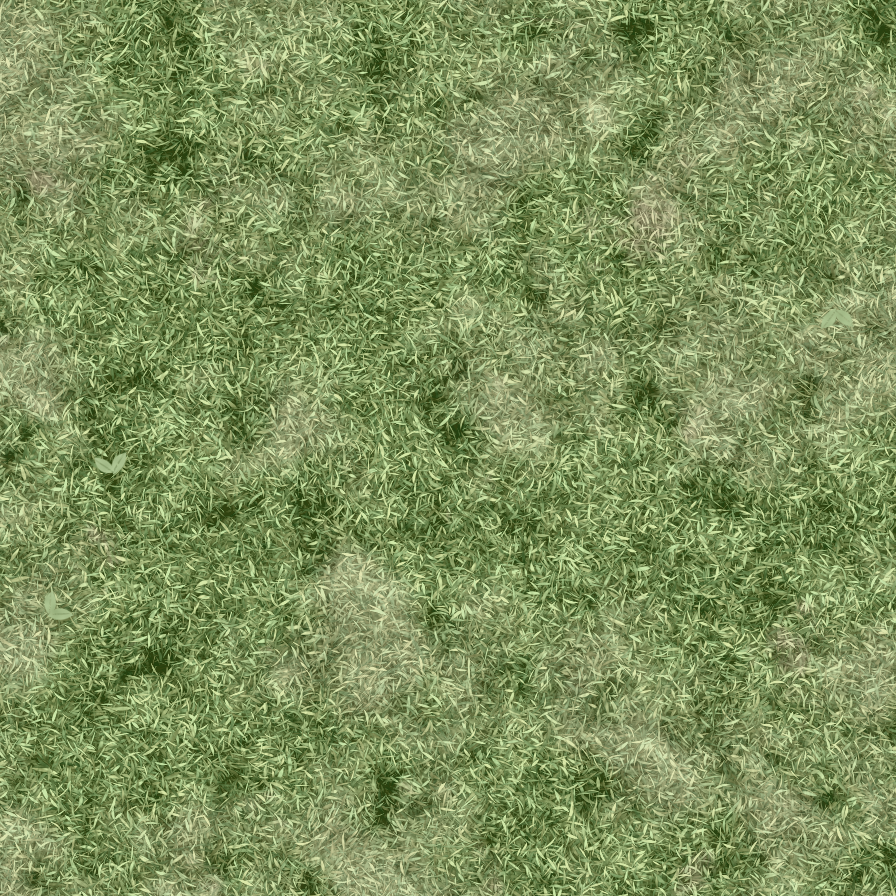
Give the GLSL for this texture, as a three.js fragment shader.

```glsl
varying vec2 vUv;

vec4 hash4(vec2 p) {
  vec4 q = vec4(dot(p, vec2(127.1, 311.7)), dot(p, vec2(269.5, 183.3)),
                dot(p, vec2(419.2, 371.9)), dot(p, vec2(94.7, 231.4)));
  return fract(sin(q) * 43758.55);
}

float gradientNoise(vec2 p) {
  vec2 i = floor(p), f = fract(p);
  vec2 s = f * f * f * (f * (f * 6.0 - 15.0) + 10.0);
  vec2 e = vec2(1.0, 0.0);
  float a = dot(hash4(i).xy * 2.0 - 1.0, f);
  float b = dot(hash4(i + e).xy * 2.0 - 1.0, f - e);
  float c = dot(hash4(i + e.yx).xy * 2.0 - 1.0, f - e.yx);
  float d = dot(hash4(i + 1.0).xy * 2.0 - 1.0, f - 1.0);
  return mix(mix(a, b, s.x), mix(c, d, s.x), s.y);
}

float fbm(vec2 p) {
  float sum = 0.0, amp = 1.0;
  for (int i = 0; i < 4; i++) {
    sum += amp * gradientNoise(p);
    p = p * 2.03 + 17.3;
    amp *= 0.55;
  }
  return sum;
}

mat2 rotate(float a) {
  float c = cos(a), s = sin(a);
  return mat2(c, s, -s, c);
}

// One layer of curved, tapered blades; tone and warmth are painted over
void paintBlades(vec2 uv, float layer, float flow, inout float tone, inout float warmth) {
  float height = layer / 11.0;
  vec2 p = rotate(layer * 1.3) * uv * mix(66.0, 98.0, fract(layer * 0.618)) + layer * 31.7;
  vec2 cell = floor(p);
  for (int y = -1; y <= 1; y++) {
    for (int x = -1; x <= 1; x++) {
      vec2 id = cell + vec2(float(x), float(y));
      vec4 h = hash4(id + layer * 7.0);
      vec4 k = hash4(id + layer * 3.0 + 91.0);
      float angle = flow + (h.z - 0.5) * 3.4 + layer * 1.3;
      vec2 q = rotate(-angle) * (p - id - 0.2 - 0.6 * h.xy);
      float along = q.x / mix(0.4, 0.95, k.x);
      q.y += (k.y - 0.5) * 0.6 * q.x * q.x;
      float width = mix(0.06, 0.16, k.z * k.z) * (1.0 - along * along);
      float edge = abs(q.y) - width;
      float blade = 1.0 - smoothstep(-0.06, 0.06, edge);
      float shadow = 1.0 - smoothstep(0.0, 0.18, edge);
      tone *= 1.0 - 0.17 * shadow;
      float bladeTone = mix(0.42, 0.88, height) + (h.w - 0.5) * 0.95 + 0.12 * along;
      tone = mix(tone, bladeTone, blade * 0.95);
      warmth = mix(warmth, k.w - 0.5, blade);
    }
  }
}

// Sparse pairs of broad pale leaves
float broadLeaves(vec2 uv) {
  vec2 p = uv * 5.0;
  vec4 h = hash4(floor(p) + 43.0);
  vec2 d = fract(p) - 0.25 - 0.5 * h.xy;
  float cover = 0.0;
  for (int i = 0; i < 2; i++) {
    vec2 q = rotate(h.z * 6.28 + float(i) * 1.5) * d - vec2(0.06, 0.0);
    float u = q.x / 0.07;
    float edge = abs(q.y + 1.5 * q.x * q.x) - 0.032 * (1.0 - u * u);
    float vein = 0.75 + 0.25 * smoothstep(0.0, 0.009, abs(q.y));
    cover = max(cover, vein * (1.0 - smoothstep(-0.005, 0.006, edge)));
  }
  return cover * step(0.9, h.w);
}

void main() {
  vec2 uv = vUv;
  float patches = fbm(uv * 4.5 + 3.7);
  float clumps = fbm(uv * 13.0 + 21.0);
  float tufts = fbm(uv * 34.0 + 47.0);
  float dry = smoothstep(-0.25, 0.45, patches + 0.3 * clumps);
  float flow = 1.2 + 2.2 * gradientNoise(uv * 5.0 + 60.0);

  // Shaded thatch below the blades
  float tone = 0.3 + 0.5 * fbm(uv * 80.0);
  float warmth = 0.2;
  for (int i = 0; i < 12; i++) {
    paintBlades(uv, float(i), flow, tone, warmth);
  }

  // Wispy, softer dry turf against deep, crisp clumps
  vec2 wisp = rotate(-flow) * (uv - 0.5);
  float fibres = gradientNoise(wisp * vec2(50.0, 210.0));
  float hazy = 0.62 + (tone - 0.6) * 0.65 + 0.3 * fibres;
  tone = mix(tone, hazy, dry * 0.8);
  tone += 0.32 * clumps + 0.26 * tufts + 0.14 * patches;
  tone += 0.26 * gradientNoise(uv * 215.0);
  tone -= 0.25 * smoothstep(0.25, 0.7, -clumps - 0.5 * tufts) * (1.0 - dry);
  tone = clamp(tone, 0.0, 1.15);

  vec3 color = mix(vec3(0.18, 0.24, 0.08), vec3(0.75, 0.81, 0.60), tone);
  color += vec3(0.08, 0.01, 0.0) * warmth;
  color += mix(vec3(-0.015, 0.015, -0.02), vec3(0.015, 0.0, 0.015), dry);

  // Worn earth and straw showing through
  float worn = smoothstep(0.3, 0.8, fbm(uv * 6.0 + 84.0) + 0.3 * tufts + 0.25 * fibres);
  vec3 straw = mix(vec3(0.26, 0.23, 0.14), vec3(0.78, 0.75, 0.61), tone);
  color = mix(color, straw, worn * 0.7);

  vec3 leaf = vec3(0.66, 0.75, 0.55) + 0.08 * gradientNoise(uv * 90.0);
  color = mix(color, leaf, broadLeaves(uv));
  gl_FragColor = vec4(color, 1.0);
}
```
